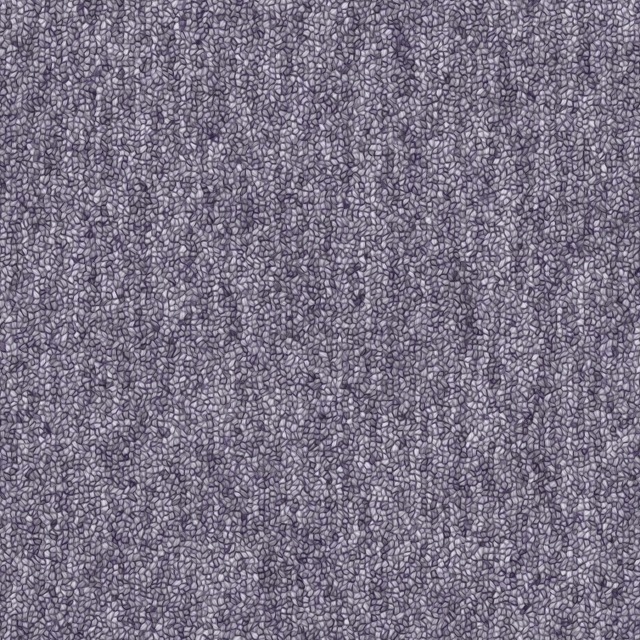
Write a Shadertoy shader that draws this texture.

```glsl
// Loop-pile carpet in greyed lavender: small slanted tufts in loose columns.
// Weighted cellular noise with a tilted oval metric shapes the tufts; each gap
// has its own depth, and column streaks and layered sines vary the yarn tone.

const float TUFTS = 114.0;           // tufts across the canvas
const vec2  JITTER = vec2(0.62, 0.84);
const vec2  OVAL = vec2(1.20, 0.84); // metric across and along a tuft
const float MAX_TILT = 1.0;          // radians
const float SIZE_SPREAD = 0.20;      // difference in tuft radius
const float WARP = 0.16;             // bending of the columns, in tufts
const float GAP_WIDTH = 0.56;        // softness of the tuft edge
const float GAP_FILL = 0.60;         // level of the shallowest gaps
const float STREAK_LENGTH = 7.0;     // in tufts
const float STREAK_AMOUNT = 0.36;
const float TUFT_AMOUNT = 0.42;
const float MOTTLE_AMOUNT = 0.04;
const float TOP_LIGHT = 0.26;
const float FIBRE_AMOUNT = 0.10;
const float GAP_TONE = 0.03;
const float PILE_TONE = 0.84;
const int   SAMPLES = 2;             // per axis, for smooth edges

const vec3 SHADOW = vec3(0.195, 0.165, 0.235);
const vec3 YARN = vec3(0.735, 0.715, 0.765);
const vec3 VIOLET_TINT = vec3(0.0, -0.02, 0.05);

float hash(vec2 p) {
    vec3 q = fract(vec3(p.xyx) * 0.1031);
    q += dot(q, q.yzx + 33.33);
    return fract((q.x + q.y) * q.z);
}

vec2 hash2(vec2 p) {
    return vec2(hash(p + 17.0), hash(p + 71.0));
}

// Tone that drifts slowly along one column of tufts
float streak(vec2 id) {
    float y = id.y / STREAK_LENGTH + hash(vec2(id.x, 5.0));
    float row = floor(y);
    float blend = smoothstep(0.0, 1.0, y - row);
    return mix(hash(vec2(id.x, row + 200.0)),
               hash(vec2(id.x, row + 201.0)), blend);
}

// Broad cloudy variation, about -1 to 1
float mottle(vec2 p) {
    float a = sin(p.x * 0.31 + 2.0 * sin(p.y * 0.13 + 1.0));
    float b = sin(p.y * 0.23 + 2.3 * sin(p.x * 0.17 + 4.0));
    float c = sin(p.x * 0.71 - p.y * 0.19 + 1.7 * sin(p.y * 0.29));
    return (a + b + c) / 3.0;
}

vec3 carpet(vec2 p) {
    p += WARP * sin(p.yx * vec2(1.7, 1.3) + 2.0 * sin(p * 0.37));
    float nearest = 9.0, second = 9.0;
    vec2 tuftId = vec2(0.0), otherId = vec2(0.0);
    vec2 offset = vec2(0.0), local = vec2(0.0);

    // Two nearest tufts; every column is shifted by its own height
    for (int i = -1; i <= 1; i++) {
        float column = floor(p.x) + float(i);
        float shift = hash(vec2(column, 91.0));
        for (int j = -1; j <= 1; j++) {
            vec2 id = vec2(column, floor(p.y - shift) + float(j));
            vec2 centre = id + 0.5 + vec2(0.0, shift)
                        + (hash2(id) - 0.5) * JITTER;
            vec2 d = p - centre;
            float tilt = (hash(id + 131.0) - 0.4) * 2.0 * MAX_TILT;
            float c = cos(tilt), s = sin(tilt);
            vec2 q = vec2(c * d.x - s * d.y, s * d.x + c * d.y) * OVAL;
            float dist = length(q) + SIZE_SPREAD * (hash(id + 83.0) - 0.5);
            if (dist < nearest) {
                second = nearest;
                otherId = tuftId;
                nearest = dist;
                tuftId = id;
                offset = d;
                local = q;
            } else if (dist < second) {
                second = dist;
                otherId = id;
            }
        }
    }

    // Rounded pile; the gap between two tufts is deep or nearly closed
    float pile = smoothstep(0.0, GAP_WIDTH, second - nearest);
    float fill = GAP_FILL * hash(tuftId + otherId + 307.0);
    float height = mix(fill, 1.0, pile) * (1.0 - 0.35 * dot(local, local));
    float light = TOP_LIGHT * (offset.y - 0.5 * offset.x) * height;

    // Yarn tone of this tuft
    float cloud = mottle(p);
    float tone = STREAK_AMOUNT * (streak(tuftId) - 0.5)
               + TUFT_AMOUNT * (hash(tuftId + 47.0) - 0.5)
               + MOTTLE_AMOUNT * cloud;
    float fibre = FIBRE_AMOUNT
                * sin(local.x * 10.0 + local.y * 4.0 + 6.28 * hash(tuftId));

    float value = GAP_TONE + PILE_TONE * height + light
                + (tone + fibre) * (0.4 + 0.6 * height);
    vec3 color = mix(SHADOW, YARN, clamp(value, -0.1, 1.25));

    // Violet yarn shows in some of the gaps
    float violet = smoothstep(0.3, 1.0, hash(tuftId + 211.0) - 0.15 * cloud);
    return color + VIOLET_TINT * violet * (1.0 - height);
}

void mainImage(out vec4 fragColor, in vec2 fragCoord) {
    vec3 sum = vec3(0.0);
    for (int i = 0; i < SAMPLES; i++) {
        for (int j = 0; j < SAMPLES; j++) {
            vec2 sub = (vec2(i, j) + 0.5) / float(SAMPLES) - 0.5;
            sum += carpet((fragCoord + sub) / iResolution.y * TUFTS);
        }
    }
    fragColor = vec4(sum / float(SAMPLES * SAMPLES), 1.0);
}
```
